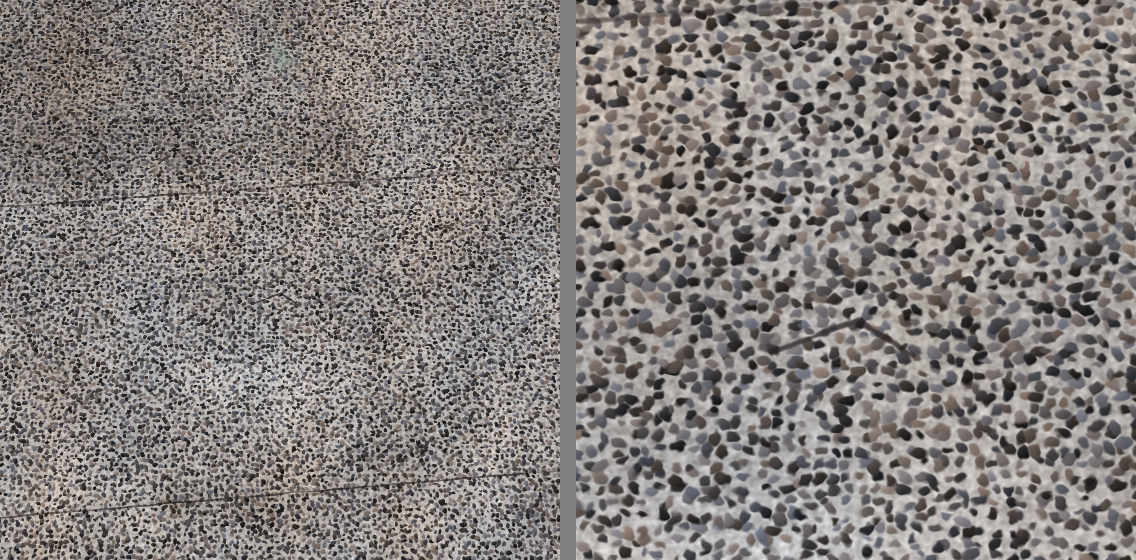
Left, the full canvas; right, a detail of the centre.
A WebGL 1 fragment shader for this texture:

```glsl
precision highp float;
// Exposed-aggregate pavement: dark pebbles scattered in pale mortar, cut by
// two slanting joints. Pebbles are jittered ellipses in a grid that tightens
// with distance; gradient noise roughens their outlines and mottles the slab.
uniform vec2 u_resolution;

vec2 hash2(vec2 p) {
  vec3 q = fract(p.xyx * vec3(0.1031, 0.1030, 0.0973));
  q += dot(q, q.yzx + 33.33);
  return fract((q.xx + q.yz) * q.zy);
}

float corner(vec2 cell, vec2 offset, vec2 f) {
  return dot(hash2(cell + offset) * 2.0 - 1.0, f - offset);
}

float gradientNoise(vec2 p) {
  vec2 i = floor(p), f = fract(p);
  vec2 u = f * f * f * (f * (f * 6.0 - 15.0) + 10.0);
  float low = mix(corner(i, vec2(0.0), f), corner(i, vec2(1.0, 0.0), f), u.x);
  float high = mix(corner(i, vec2(0.0, 1.0), f), corner(i, vec2(1.0), f), u.x);
  return mix(low, high, u.y);
}

float segmentDistance(vec2 p, vec2 a, vec2 b) {
  vec2 pa = p - a, ba = b - a;
  return length(pa - ba * clamp(dot(pa, ba) / dot(ba, ba), 0.0, 1.0));
}

// Lays the pebbles of the 3x3 neighbouring cells over the mortar.
vec3 addPebbles(vec3 color, vec2 p, float density) {
  vec2 home = floor(p);
  vec2 rough = 0.32 * vec2(gradientNoise(p * 1.7), gradientNoise(p * 1.7 + 71.0));
  for (int y = -1; y <= 1; y++) {
    for (int x = -1; x <= 1; x++) {
      vec2 cell = home + vec2(float(x), float(y));
      vec2 kind = hash2(cell + 19.0);
      vec2 shape = hash2(cell + 57.0);
      vec2 d = p + rough - cell - 0.5 - 0.8 * (hash2(cell + 301.0) - 0.5);
      float angle = 6.2832 * shape.x;
      vec2 axis = vec2(cos(angle), sin(angle));
      vec2 local = vec2(dot(d, axis), dot(d, vec2(-axis.y, axis.x)));
      float radius = mix(0.27, 0.52, shape.y) + density;
      float edge = length(local * vec2(0.84, 1.2)) - radius;
      float cover = 1.0 - smoothstep(-0.14, 0.14, edge);
      // Brown to slate stones, lit from the upper left.
      vec3 tint = mix(vec3(1.12, 0.97, 0.88), vec3(0.95, 0.97, 1.07), kind.y);
      float tone = mix(0.12, 0.50, kind.x) + 0.13 * dot(d, vec2(-0.6, 0.8));
      color = mix(color, tint * tone, cover);
    }
  }
  return color;
}

// Joint rising from height start by slope, with its paler upper lip.
vec3 addJoint(vec3 color, vec2 uv, float start, float slope) {
  float wobble = 0.003 * gradientNoise(vec2(uv.x * 22.0, start * 90.0));
  float d = uv.y - start - slope * uv.x - wobble;
  float wear = 0.62 + 0.6 * gradientNoise(vec2(uv.x * 12.0, start * 50.0));
  float lip = 1.0 - smoothstep(0.001, 0.004, abs(d - 0.005));
  float groove = 1.0 - smoothstep(0.0006, 0.0026, abs(d));
  color = mix(color, vec3(0.66, 0.62, 0.59), 0.25 * lip);
  return mix(color, vec3(0.15, 0.13, 0.13), groove * clamp(wear, 0.3, 0.95));
}

void main() {
  vec2 uv = gl_FragCoord.xy / u_resolution;
  float farSlab = smoothstep(-0.02, 0.06, uv.y - 0.63 - 0.073 * uv.x);
  float mottle = gradientNoise(uv * 5.0 + 3.0) + 0.6 * gradientNoise(uv * 14.0);

  // Rows shrink toward the far, upper side.
  vec2 p = vec2((uv.x - 0.5) * (108.0 + 22.0 * uv.y) + 200.0,
                uv.y * (104.0 + 32.0 * uv.y) + 40.0);

  // Mortar with fine grit
  float grit = gradientNoise(p * 1.3 + 11.0) + 0.7 * gradientNoise(p * 2.6);
  vec3 color = vec3(0.715, 0.695, 0.680) + 0.20 * grit - 0.04 * farSlab;
  color = addPebbles(color, p, 0.02 * farSlab - 0.07 * mottle);

  // Broad stains: shaded far left corner, warm and cool drifts
  float shade = farSlab * (1.0 - smoothstep(0.0, 0.6, uv.x));
  color *= 1.0 + 0.16 * mottle - 0.10 * shade;
  float drift = gradientNoise(uv * vec2(6.0, 4.0) + 40.0) + 0.15 * farSlab;
  color *= 1.0 + drift * vec3(0.07, 0.0, -0.07);

  // Faint green spot
  float spot = length((uv - vec2(0.5, 0.896)) / vec2(0.022, 0.036));
  spot += 0.8 * gradientNoise(uv * 60.0);
  color = mix(color, vec3(0.56, 0.64, 0.61), 0.45 * (1.0 - smoothstep(0.2, 1.1, spot)));

  color = addJoint(color, uv, 0.630, 0.073);
  color = addJoint(color, uv, 0.0755, 0.0845);

  // Small forked crack
  float crack = min(segmentDistance(uv, vec2(0.450, 0.457), vec2(0.501, 0.476)),
                    segmentDistance(uv, vec2(0.501, 0.476), vec2(0.534, 0.455)));
  crack += 0.002 * gradientNoise(uv * 130.0);
  color = mix(color, vec3(0.17, 0.14, 0.15), 0.75 * (1.0 - smoothstep(0.0005, 0.0025, crack)));

  gl_FragColor = vec4(clamp(color, 0.0, 1.0), 1.0);
}
```
